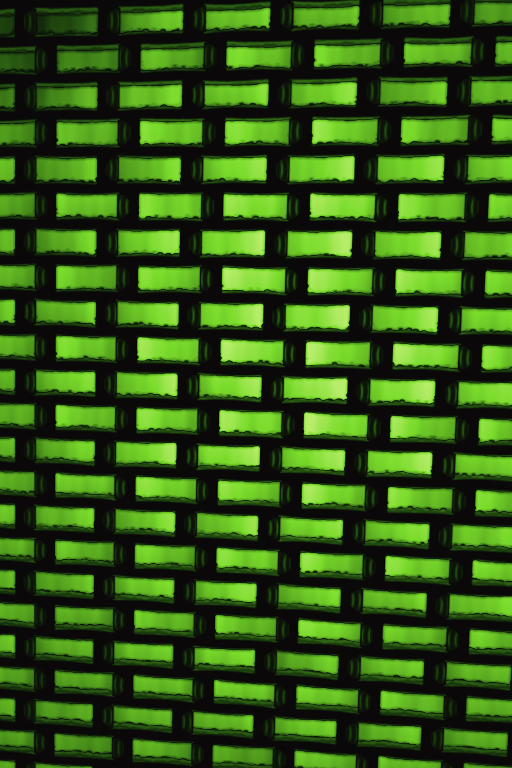
Reproduce this pattern procedurally as a WebGL 1 fragment shader.

```glsl
precision highp float;

uniform vec2 u_resolution;

const vec3 MORTAR = vec3(0.040, 0.032, 0.036);
const vec3 DEEP   = vec3(0.07, 0.16, 0.04);
const vec3 SHADE  = vec3(0.16, 0.35, 0.07);
const vec3 MID    = vec3(0.31, 0.60, 0.11);
const vec3 BRIGHT = vec3(0.48, 0.86, 0.17);
const vec3 PALE   = vec3(0.72, 0.93, 0.42);

float hash(vec2 p) {
  return fract(sin(dot(p, vec2(127.1, 311.7))) * 4375.85);
}

// Distance to the nearest scattered point
float cellular(vec2 p) {
  vec2 base = floor(p);
  float nearest = 1.0;
  for (int j = -1; j <= 1; j++) {
    for (int i = -1; i <= 1; i++) {
      vec2 id = base + vec2(float(i), float(j));
      vec2 site = id + vec2(hash(id), hash(id + 19.7));
      nearest = min(nearest, distance(p, site));
    }
  }
  return nearest;
}

float ripple(float x, float seed) {
  return 0.5 * sin(x * 5.0 + seed * 6.3) + 0.3 * sin(x * 13.0 + seed * 17.0)
       + 0.2 * sin(x * 29.0 + seed * 31.0);
}

float fill(float d, float soft) {
  return 1.0 - smoothstep(-soft, soft, d);
}

float roundedBox(vec2 p, vec2 halfSize, float radius) {
  vec2 d = abs(p) - halfSize + radius;
  return length(max(d, 0.0)) + min(max(d.x, d.y), 0.0) - radius;
}

// Index along a grid whose step grows: d = a * n + b * n * n
float gridIndex(float d, float a, float b) {
  return 2.0 * d / (a + sqrt(max(a * a + 4.0 * b * d, 0.0)));
}

// Glass colour for a light level from 0 (unlit) to 5 (glowing)
vec3 glassColour(float level) {
  vec3 c = mix(MORTAR, DEEP, clamp(level, 0.0, 1.0));
  c = mix(c, SHADE, clamp(level - 1.0, 0.0, 1.0));
  c = mix(c, MID, clamp(level - 2.0, 0.0, 1.0));
  c = mix(c, BRIGHT, clamp(level - 3.0, 0.0, 1.0));
  return mix(c, PALE, clamp(level - 4.0, 0.0, 1.0));
}

// Neck and lip, lying along x from 0.03 to 0.41
float neckShape(vec2 p) {
  float taper = mix(0.20, 0.35, smoothstep(0.04, 0.26, p.x));
  return max(abs(p.y) - taper, abs(p.x - 0.22) - 0.19);
}

vec3 bottle(vec2 p, vec2 wall, vec2 id, float glow, float soft) {
  float seed = hash(id);
  float jitter = hash(id + 7.3) - 0.5;
  p.y += (p.x - 1.2) * jitter * 0.035;
  vec2 q = p - vec2(1.24, 0.0);
  float along = q.x / 0.9;

  // Outer glass, pinched slightly at the waist, lit through its thick wall
  float pinch = (0.02 + 0.025 * seed) * (1.0 - along * along);
  float body = roundedBox(q, vec2(0.925, 0.425 - pinch), 0.09);
  float bands = sin(p.y * 34.0 + ripple(p.x, seed) * 1.5);
  float rimLevel = 1.35 + 0.85 * glow + 0.4 * bands;
  rimLevel *= smoothstep(0.0, 0.075, -body);
  vec3 colour = mix(MORTAR, glassColour(rimLevel), fill(body, soft));

  // Lit window, shifted by the viewing angle up the wall
  float topInset = 0.065 + 0.13 * smoothstep(0.26, 0.0, wall.y);
  float lowInset = 0.085 + 0.12 * smoothstep(0.30, 0.95, wall.y);
  float top = -0.41 + topInset + pinch + 0.018 * ripple(p.x, seed);
  float low = 0.41 - lowInset - pinch + 0.030 * ripple(p.x, seed + 0.4);
  vec2 middle = vec2(0.015, 0.5 * (top + low));
  float window = roundedBox(q - middle, vec2(0.875, 0.5 * (low - top)), 0.08);

  // Dark wavy line of sediment, broken into clumps
  float grime = cellular(p * vec2(4.0, 7.0) + id * 5.0);
  float clump = smoothstep(0.5, 0.1, grime) * smoothstep(-0.05, 0.25, p.y);
  window += 0.045 * clump;
  float line = abs(window - 0.015) - 0.012 - 0.02 * clump;
  colour *= 1.0 - 0.7 * fill(line, soft * 0.8);

  float base = smoothstep(-0.1, 0.95, along);
  float level = 2.8 + 1.3 * glow + 0.85 * base * glow + 0.4 * jitter;
  level += 0.2 * ripple(p.x * 0.6, seed) - 0.5 * p.y * (0.4 + seed);
  level -= 0.9 * smoothstep(-0.09, 0.01, window);
  level -= 0.4 * smoothstep(-0.4, -0.9, along);
  level -= 2.0 * smoothstep(0.28, 0.0, length(wall * vec2(0.8, 1.4)));
  colour = mix(colour, glassColour(level), fill(window, soft));

  // Neck over the shoulder, with curved reflections
  float neck = neckShape(p);
  float arc = p.x + 0.5 * p.y * p.y;
  float streak = pow(0.5 + 0.5 * sin(arc * 34.0 + seed * 3.0), 2.0);
  float neckLevel = 0.3 + (0.8 + 1.0 * glow) * streak * smoothstep(0.35, 0.08, abs(p.y));
  neckLevel *= smoothstep(0.0, 0.06, -neck);
  return mix(colour, glassColour(neckLevel), fill(neck, soft));
}

void main() {
  vec2 wall = gl_FragCoord.xy / u_resolution;
  wall.y = 1.0 - wall.y;

  // Courses fan out to the right, columns narrow downward
  float t = (wall.x - 0.117) / 0.84;
  float row = gridIndex(wall.y - 0.0286 + 0.0143 * t,
                        0.04895 + 0.00337 * t, -0.000198 - 0.000035 * t) + 0.5;
  float odd = mod(floor(row), 2.0);
  float column = gridIndex(wall.x - 0.043, 0.1613 - 0.0123 * wall.y, 0.00186);
  column -= 0.39 * odd;
  vec2 id = vec2(floor(column), floor(row));

  // Alternate courses point the other way
  float u = mix(fract(column), 0.945 - fract(column), odd);
  vec2 p = vec2(u * 2.33, fract(row) - 0.5);

  vec2 fromLamp = (wall - vec2(0.60, 0.46)) / vec2(0.62, 0.50);
  float glow = exp(-dot(fromLamp, fromLamp));
  float soft = 17.0 / u_resolution.y;
  gl_FragColor = vec4(bottle(p, wall, id, glow, soft), 1.0);
}
```
